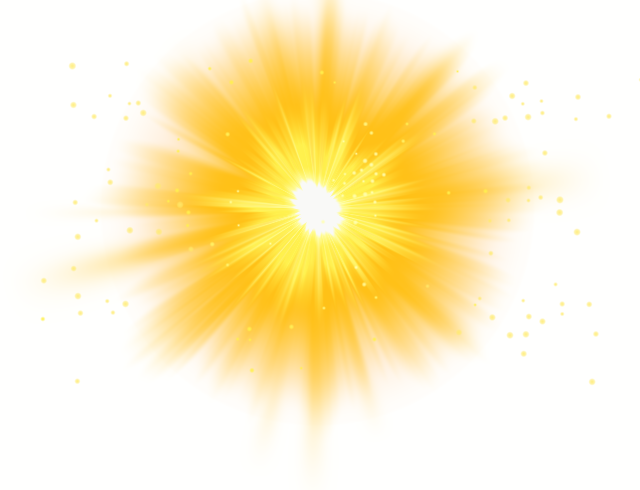
Reproduce this background procedurally as a Shadertoy shader.

```glsl
const float TAU = 6.2831853;
const vec2 CENTER = vec2(0.496, 0.574);
const vec3 PAPER = vec3(1.0, 1.0, 0.995);
const vec3 BLUSH = vec3(1.0, 0.92, 0.83);
const vec3 ORANGE = vec3(1.0, 0.755, 0.09);
const vec3 YELLOW = vec3(1.0, 0.945, 0.30);
const vec3 CREAM = vec3(1.0, 1.0, 0.70);
const vec3 CORE = vec3(0.975, 0.975, 0.97);
const vec3 DUST = vec3(1.0, 0.92, 0.42);
const float HALO_RADIUS = 0.445;
const float GLOW_REACH = 0.35;
const float LOBE_COUNT = 8.0;
const float BURST_REACH = 0.215;
const vec2 CORE_AXIS = vec2(0.55, -0.835);
const vec2 CORE_SIZE = vec2(0.061, 0.043);

// Long beams: angle in degrees, half width in degrees, length, strength
const int BEAM_COUNT = 11;
const vec4 BEAMS[BEAM_COUNT] = vec4[](
    vec4(6.5, 4.5, 0.61, 0.55), vec4(195.0, 4.2, 0.67, 0.62),
    vec4(181.0, 1.6, 0.61, 0.30), vec4(269.0, 2.8, 0.63, 0.42),
    vec4(257.0, 2.6, 0.57, 0.45), vec4(285.0, 2.6, 0.50, 0.50),
    vec4(87.0, 3.0, 0.58, 0.55), vec4(104.0, 2.0, 0.51, 0.38),
    vec4(47.0, 5.0, 0.45, 0.50), vec4(131.0, 4.0, 0.47, 0.42),
    vec4(318.0, 5.0, 0.46, 0.45));

float hash1(float n) {
    n = fract(n * 0.1031);
    n *= n + 33.33;
    return fract(n * (n + n));
}

vec3 hash3(vec2 p) {
    vec3 q = fract(p.xyx * vec3(0.1031, 0.1030, 0.0973));
    q += dot(q, q.yxz + 33.33);
    return fract((q.xxy + q.yzz) * q.zyx);
}

// Smooth noise around the circle, seamless over one turn
float rayNoise(float turn, float count, float seed) {
    float x = fract(turn) * count;
    float i = floor(x);
    float f = smoothstep(0.0, 1.0, x - i);
    return mix(hash1(i + seed), hash1(mod(i + 1.0, count) + seed), f);
}

float fadeOut(float start, float end, float r) {
    return 1.0 - smoothstep(start, end, r);
}

float beamLight(float angle, float r) {
    float light = 0.0;
    for (int i = 0; i < BEAM_COUNT; i++) {
        vec4 b = BEAMS[i];
        float d = mod(angle - radians(b.x) + 0.5 * TAU, TAU) - 0.5 * TAU;
        float across = d / radians(b.y);
        float ray = b.w * exp(-across * across) * fadeOut(0.22, b.z, r);
        light = max(light, ray);
    }
    return light;
}

// Clusters on both flanks, repeated vertically
float flankDensity(vec2 p) {
    float side = (abs(p.x) - 0.44) / 0.12;
    float bands = 0.6 + 0.4 * cos(TAU * p.y / 0.205);
    return 0.55 * exp(-side * side) * bands * fadeOut(0.22, 0.42, abs(p.y));
}

float sparkDensity(vec2 p) {
    vec2 d = (p - vec2(0.095, 0.065)) / vec2(0.06, 0.075);
    return 0.75 * exp(-dot(d, d)) + 0.05 * fadeOut(0.25, 0.42, length(p));
}

float dots(vec2 p, float cell, float size, float density, vec3 h, float px) {
    vec2 local = (fract(p / cell) - 0.22 - 0.56 * h.xy) * cell;
    float radius = size * (0.6 + 0.6 * fract(h.x * 7.0 + h.y * 5.0));
    float d = length(local);
    float disc = fadeOut(radius - px, radius + px, d);
    return disc * (0.65 + 0.35 * fadeOut(0.0, radius, d)) * step(h.z, density);
}

void mainImage(out vec4 fragColor, in vec2 fragCoord) {
    float px = 1.0 / iResolution.y;
    vec2 p = (fragCoord - CENTER * iResolution.xy) * px;
    float r = length(p);
    float angle = atan(p.y, p.x + 1e-6);
    float turn = angle / TAU;
    float broad = rayNoise(turn, 23.0, 11.0);
    float medium = rayNoise(turn, 67.0, 151.0);
    float fine = rayNoise(turn, 190.0, 307.0);
    float hair = rayNoise(turn, 330.0, 907.0);

    // Pale disc
    vec3 color = mix(PAPER, BLUSH, 0.85 * fadeOut(0.30, HALO_RADIUS, r));
    color = mix(color, BLUSH, 0.07 * fadeOut(HALO_RADIUS - 0.006, HALO_RADIUS, r));

    // Orange glow with lobes, streaks and long beams
    float reach = GLOW_REACH + 0.022 * cos(LOBE_COUNT * angle);
    reach += 0.07 * (broad - 0.5) + 0.08 * (medium - 0.5) + 0.035 * (fine - 0.5);
    float glow = fadeOut(reach - 0.15, reach + 0.09, r);
    float streaks = 0.32 * fine * medium + 0.16 * hair * broad;
    glow *= 1.0 - streaks * smoothstep(0.17, 0.33, r);
    float beams = beamLight(angle, r) * (0.75 + 0.25 * medium);
    color = mix(color, ORANGE, 1.0 - (1.0 - glow) * (1.0 - beams));

    // Inner yellow burst
    float spike = rayNoise(turn, 31.0, 523.0);
    float needle = rayNoise(turn, 110.0, 701.0);
    float burstReach = BURST_REACH + 0.10 * (spike - 0.5) + 0.08 * (fine - 0.5);
    float burst = fadeOut(0.06, burstReach, r);
    burst *= 0.72 + 0.55 * needle + 0.22 * (hair - 0.5);
    color = mix(color, YELLOW, clamp(burst * 1.45, 0.0, 1.0));
    float glint = (pow(fine, 3.0) + 0.4 * pow(hair, 3.0)) * fadeOut(0.04, burstReach, r);
    color = mix(color, CREAM, min(0.75 * glint, 0.9));
    float shade = (1.0 - needle) * hair * smoothstep(0.05, 0.11, r);
    color = mix(color, ORANGE, 0.45 * shade * fadeOut(0.15, 0.24, r));

    // Tilted white core with a ragged rim
    vec2 along = vec2(dot(p, CORE_AXIS), dot(p, vec2(-CORE_AXIS.y, CORE_AXIS.x)));
    float coreDist = length(along / CORE_SIZE) - 0.32 * (medium - 0.5);
    color = mix(color, CREAM, 0.85 * fadeOut(0.85, 1.5, coreDist));
    color = mix(color, CORE, fadeOut(0.88, 1.08, coreDist));

    // Scattered dust and bright sparks
    const float dustCell = 0.034;
    const float sparkCell = 0.021;
    vec2 dustId = floor(p / dustCell);
    vec2 sparkId = floor(p / sparkCell);
    float dustAmount = flankDensity((dustId + 0.5) * dustCell);
    float sparkAmount = sparkDensity((sparkId + 0.5) * sparkCell);
    float dust = dots(p, dustCell, 0.0056, dustAmount, hash3(dustId + 71.0), px);
    float spark = dots(p, sparkCell, 0.0038, sparkAmount, hash3(sparkId + 137.0), px);
    color = mix(color, DUST, 0.8 * dust);
    color = mix(color, mix(CREAM, YELLOW, smoothstep(0.14, 0.27, r)), 0.9 * spark);
    fragColor = vec4(color, 1.0);
}
```
